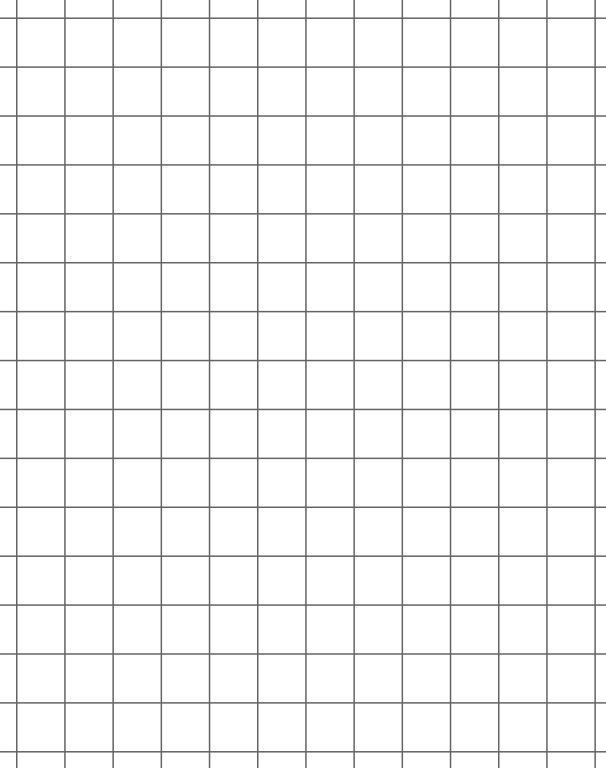
Give the GLSL for this pattern, as a WebGL 1 fragment shader.

```glsl
precision highp float;
// Draws a plain sheet of thin grey grid lines on white paper.

uniform vec2 u_resolution;

// Lengths are in units of the canvas height.
#define CELL_SIZE vec2(0.06276, 0.06368)
#define FIRST_LINE vec2(0.0218, 0.0211)
#define LINE_WIDTH 0.00195
#define PAPER_COLOR vec3(1.0)
#define LINE_COLOR vec3(0.39)

// Distance to the nearest vertical (x) and horizontal (y) grid line.
vec2 gridDistance(vec2 p) {
  vec2 cell = (p - FIRST_LINE) / CELL_SIZE;
  return abs(fract(cell + 0.5) - 0.5) * CELL_SIZE;
}

// Share of a pixel covered by a line, exact even for hairlines.
vec2 lineCoverage(vec2 dist, float pixel) {
  vec2 nearEdge = max(dist - 0.5 * LINE_WIDTH, vec2(-0.5 * pixel));
  vec2 farEdge = min(dist + 0.5 * LINE_WIDTH, vec2(0.5 * pixel));
  return clamp((farEdge - nearEdge) / pixel, 0.0, 1.0);
}

void main() {
  float pixel = 1.0 / u_resolution.y;
  vec2 p = gl_FragCoord.xy * pixel;

  // Both line directions join without darkening twice.
  vec2 coverage = lineCoverage(gridDistance(p), pixel);
  float ink = 1.0 - (1.0 - coverage.x) * (1.0 - coverage.y);

  gl_FragColor = vec4(mix(PAPER_COLOR, LINE_COLOR, ink), 1.0);
}
```
